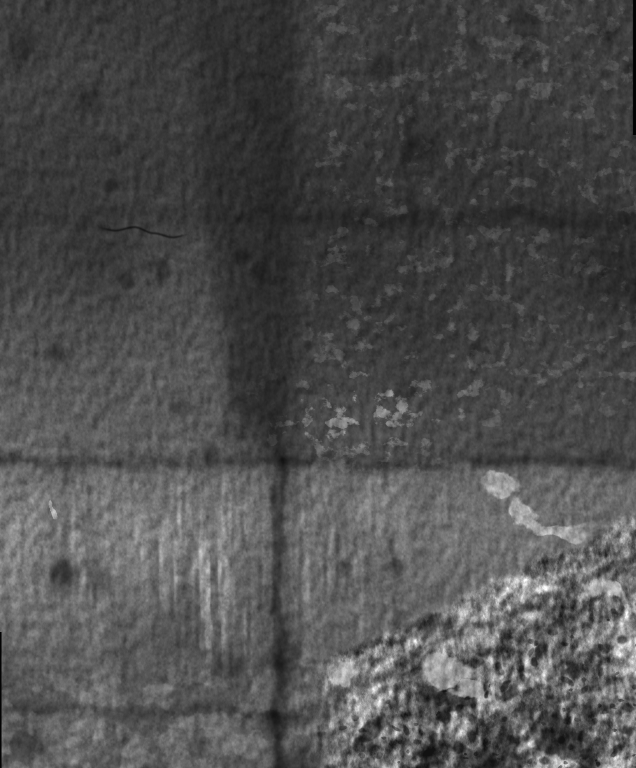
Give the GLSL for this texture, as a Shadertoy shader.

```glsl
#define SEAM_HIGH .716
#define SEAM_MID .398
#define SEAM_LOW .073
#define JOINT_X .365
#define SLOPE .46
#define SLOPE_START vec2(.443, .154)
#define GRAIN .3
#define STREAKS .24
#define BLOTCHES .3
#define CHALK .66

float hash(vec2 p) {
    vec3 q = fract(p.xyx * .1031);
    q += dot(q, q.yzx + 33.33);
    return fract((q.x + q.y) * q.z);
}

float noise(vec2 p) {
    vec2 i = floor(p), f = fract(p);
    f = f * f * (3. - 2. * f);
    return mix(mix(hash(i), hash(i + vec2(1, 0)), f.x),
               mix(hash(i + vec2(0, 1)), hash(i + 1.), f.x), f.y);
}

float fbm(vec2 p) {
    float sum = 0., amp = .5;
    for (int i = 0; i < 5; i++) {
        sum += amp * noise(p);
        p = mat2(1.6, 1.2, -1.2, 1.6) * p + 7.3;
        amp *= .5;
    }
    return sum;
}

float fall(float a, float b, float x) { return 1. - smoothstep(a, b, x); }
float bell(float d, float width) { d /= width; return exp(-d * d); }
float glow(vec2 p, vec2 centre, vec2 radius) { return bell(length((p - centre) / radius), 1.); }

// Round marks scattered over a jittered grid
float spots(vec2 p, float scale, float density) {
    vec2 cell = floor(p * scale), f = fract(p * scale);
    float mark = 0.;
    for (int k = 0; k < 9; k++) {
        vec2 o = vec2(k % 3, k / 3) - 1., id = cell + o;
        vec2 centre = o + vec2(hash(id), hash(id + 41.7));
        float radius = mix(.15, .48, hash(id + 13.1));
        mark = max(mark, step(hash(id + 77.9), density) * fall(.5, 1.1, length(f - centre) / radius));
    }
    return mark;
}

// Broad light and dark of the wall, with the sooty column
float wallTone(vec2 p, vec2 w) {
    float left = .235 + .13 * fall(.43, .74, p.y);
    float right = .215 + .065 * fall(.4, .66, p.y) + .02 * smoothstep(.75, 1., p.y);
    float lower = .33 + .11 * bell(p.y - .31, .13) - .02 * smoothstep(.4, .6, p.x);
    float tone = mix(left, right, smoothstep(.27, .37, w.x));
    tone = mix(tone, lower, fall(SEAM_MID - .025, SEAM_MID + .015, w.y));
    float edge = .3 - .04 * smoothstep(.45, .85, p.y);
    float column = smoothstep(edge - .018, edge + .016, w.x) * fall(.35, .4, w.x);
    return mix(tone, .185, .88 * column * smoothstep(.37, .49, w.y));
}

// Joints, crack and stains
float shade(vec2 p, vec2 w) {
    float s = .24 * bell(w.y - SEAM_HIGH, .013) * mix(.4, 1., smoothstep(.3, .5, p.x));
    s += .28 * (.5 + fbm(p * 45.)) * bell(w.y - SEAM_MID, .008);
    s += .22 * bell(w.y - SEAM_LOW, .01) * fall(.38, .48, p.x);
    s += .42 * bell(w.x - JOINT_X, .01) * fall(.36, .48, p.y);
    s += .12 * bell(w.x - JOINT_X, .03);
    s += .18 * bell(w.x - .534, .007) * smoothstep(.58, .7, p.y) * fall(.85, .92, p.y);
    s += .2 * bell(w.x - .51 - .1 * (.3 - p.y), .005) * step(.17, p.y) * step(p.y, SEAM_MID);
    s += .12 * bell(w.x - .086, .006) * step(p.y, SEAM_MID);
    float crack = p.y - .69 - .018 * noise(vec2(p.x * 40., 3));
    s += .5 * bell(crack, .0018) * smoothstep(.12, .15, p.x) * fall(.23, .25, p.x);
    // Each stain: centre, radius, strength
    vec4 stains[10] = vec4[10](
        vec4(.084, .249, .02, .5), vec4(.13, .247, .016, .3),
        vec4(.08, .538, .012, .4), vec4(.11, .866, .019, .3),
        vec4(.033, .941, .02, .28), vec4(.04, .036, .026, .32),
        vec4(.79, .955, .017, .28), vec4(.12, .655, .05, .2),
        vec4(.81, .655, .055, .2), vec4(.3, .13, .024, .35));
    for (int i = 0; i < 10; i++)
        s += stains[i].w * bell(length(w - stains[i].xy), stains[i].z);
    return min(s + .22 * spots(w, 17., .12), .75);
}

// Bare chalky patches: centre, radii
float bareArea(vec2 p) {
    vec4 patches[8] = vec4[8](
        vec4(.655, .366, .027, .016), vec4(.682, .328, .018, .02),
        vec4(.722, .314, .042, .013), vec4(.585, .122, .036, .018),
        vec4(.61, .098, .02, .012), vec4(.457, .124, .014, .016),
        vec4(.785, .23, .03, .012), vec4(.07, .333, .005, .009));
    float bare = 0.;
    for (int i = 0; i < 8; i++)
        bare = max(bare, fall(.8, 1.15, length((p - patches[i].xy) / patches[i].zw)));
    return bare;
}

void mainImage(out vec4 fragColor, in vec2 fragCoord) {
    vec2 p = fragCoord / iResolution.y;
    float right = iResolution.x / iResolution.y - p.x;
    vec2 warp = vec2(fbm(p * 28.), fbm(p * 28. + 19.)) - .48;
    vec2 w = p + .026 * warp, fine = p * vec2(130, 85);
    float relief = fbm(fine) - fbm(fine + vec2(.7, -.6));
    float tone = wallTone(p, w) * (1. + BLOTCHES * (fbm(p * 9. + 4.) - .48));

    // Vertical runs below the middle joint
    float runs = mix(noise(w * vec2(95, 7)), noise(p * vec2(210, 12)), .4);
    tone += STREAKS * (runs - .46) * bell(p.y - .26, .12) * fall(.45, .65, p.x);
    tone += .14 * smoothstep(.5, .75, runs) * glow(p, vec2(.27, .24), vec2(.055, .11));
    tone += .1 * glow(w, vec2(.49, .335), vec2(.035, .045));
    tone += .1 * smoothstep(.48, .62, fbm(p * 35.)) * fall(.08, .17, p.y);

    // Pale flaking near the middle of the wall
    float flakes = smoothstep(.56, .7, fbm(p * vec2(65, 80)));
    tone += .2 * flakes * glow(p, vec2(.47, .45), vec2(.13, .06));
    tone += .08 * flakes * smoothstep(.37, .43, p.x) * smoothstep(.42, .5, p.y);
    tone += .1 * glow(w, vec2(.433, .89), vec2(.012, .015));
    tone *= 1. - shade(p, w);

    // Weathered, pitted slope
    float depth = SLOPE_START.y + SLOPE * (w.x - SLOPE_START.x) - w.y;
    float slope = smoothstep(-.004, .016, depth) * smoothstep(.38, .47, w.x);
    float mottle = fbm(p * 30. + 2.) - .48;
    float ridges = noise(vec2((p.x + SLOPE * p.y) * 16., depth * 150.));
    float rock = .38 + .55 * mottle + .1 * ridges + .45 * relief;
    rock += .16 * smoothstep(.48, .6, fbm(p * 17. + 8.));
    rock -= .1 * glow(p, vec2(.47, .02), vec2(.1, .09));
    float pitArea = smoothstep(.04, .13, depth);
    float pits = max(spots(w, 36., .42), .8 * spots(w + 3.1, 70., .35));
    rock = mix(rock, .15 + .2 * relief, .78 * pits * pitArea);
    rock *= 1. - .5 * pitArea * smoothstep(.49, .6, fbm(p * 21. + 31.));
    rock *= 1. - .6 * glow(w, vec2(.575, .185), vec2(.03, .013));
    rock *= 1. - .25 * bell(depth - .055, .006);
    tone = mix(tone, rock, slope);
    tone = mix(tone, CHALK + .2 * mottle, .9 * bareArea(p + .045 * warp));

    // Surface grain and dark margins
    tone *= 1. + GRAIN * (1.8 * relief + .5 * noise(p * 330.) - .25);
    float margin = fall(.001, .003, p.x) * step(p.y, .177);
    margin = max(margin, fall(.003, .005, right) * step(.824, p.y));
    tone = mix(max(tone, .07), .01, margin);
    fragColor = vec4(vec3(min(tone, 1.)), 1);
}
```
